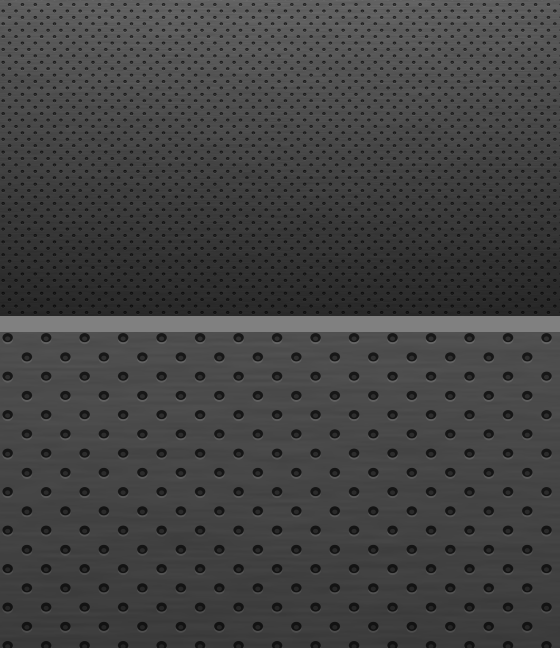
Top: the whole. Bottom: its middle third, enlarged.
Give the GLSL for this texture, as a Shadertoy shader.

```glsl
#define PITCH 0.0203              // half the hole spacing, in canvas heights
#define ORIGIN vec2(0.0304, 0.0145) // first hole, from the top left
#define HOLE_RADIUS 0.27          // in pitches
#define HOLE_SQUASH 1.15
#define TOP_GREY 0.385
#define BOTTOM_GREY 0.158
#define BRUSH_SCALE vec2(9.0, 260.0)
#define BRUSH_DEPTH 0.07
#define RIM_LIGHT 0.26
#define EDGE_SHADE 0.05

float hash(vec2 p) {
    vec3 q = fract(p.xyx * vec3(0.1031, 0.1030, 0.0973));
    q += dot(q, q.yzx + 33.33);
    return fract((q.x + q.y) * q.z);
}

float valueNoise(vec2 p) {
    vec2 cell = floor(p), f = fract(p);
    f = f * f * (3.0 - 2.0 * f);
    float low = mix(hash(cell), hash(cell + vec2(1, 0)), f.x);
    float high = mix(hash(cell + vec2(0, 1)), hash(cell + vec2(1, 1)), f.x);
    return mix(low, high, f.y);
}

// Offset from the nearest hole centre of a staggered lattice
vec2 nearestHole(vec2 p) {
    vec2 a = mod(p + 1.0, 2.0) - 1.0;
    vec2 b = mod(p, 2.0) - 1.0;
    return dot(a, a) < dot(b, b) ? a : b;
}

float holeDistance(vec2 offset) {
    return length(offset * vec2(1.0, HOLE_SQUASH)) - HOLE_RADIUS;
}

float coverage(float dist, float blur) {
    return 1.0 - smoothstep(-blur, blur, dist);
}

void mainImage(out vec4 fragColor, in vec2 fragCoord) {
    vec2 uv = fragCoord / iResolution.xy;
    vec2 p = vec2(fragCoord.x, iResolution.y - fragCoord.y) / iResolution.y;

    // Metal sheet: vertical falloff, slightly darker sides
    float side = 2.0 * uv.x - 1.0;
    float metal = mix(BOTTOM_GREY, TOP_GREY, uv.y) * (1.0 - EDGE_SHADE * side * side);

    // Horizontal brushing: long and short streaks
    float streaks = 0.6 * valueNoise(p * BRUSH_SCALE)
                  + 0.4 * valueNoise(p * BRUSH_SCALE * vec2(5.0, 1.6) + 37.0);
    float grey = metal * (1.0 + BRUSH_DEPTH * 2.0 * (streaks - 0.5));

    // Lit lower lip, then the hole with a dark wall and a softer floor
    vec2 offset = nearestHole((p - ORIGIN) / PITCH);
    float blur = max(0.7 / (iResolution.y * PITCH), 0.03);
    float lip = coverage(holeDistance(offset - vec2(0.0, 0.10)), blur);
    grey *= 1.0 + RIM_LIGHT * lip;

    float hole = coverage(holeDistance(offset), blur);
    float floorLight = coverage(holeDistance(offset - vec2(0.0, 0.05)) + 0.14, blur);
    float holeGrey = metal * mix(0.30, 0.62, floorLight);
    grey = mix(grey, holeGrey, hole);

    fragColor = vec4(vec3(grey), 1.0);
}
```
